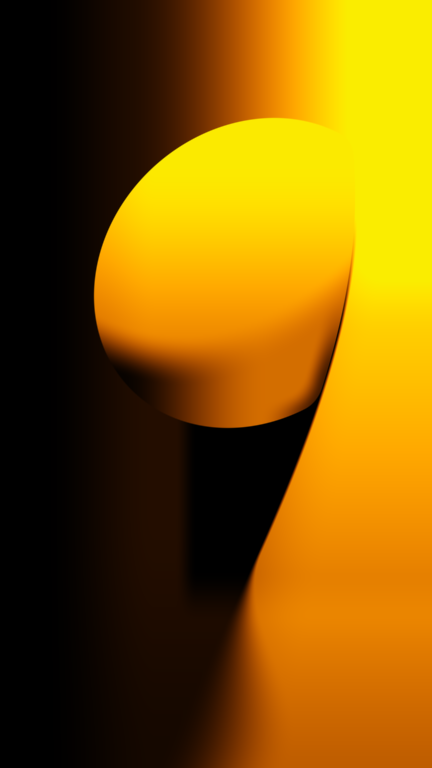
Give the GLSL for this background, as a WebGL 1 fragment shader.

```glsl
precision highp float;
uniform vec2 u_resolution;

// Warm ramp: black, brown, orange, yellow
vec3 amber(float t) {
  t = clamp(t, 0.0, 1.04);
  return vec3(min(1.0, t * (1.5 + 0.4 * t - 0.9 * t * t)), t * (0.55 + 0.33 * t), 0.0);
}

float smoothMax(float a, float b, float k) {
  float h = max(k - abs(a - b), 0.0) / k;
  return max(a, b) + 0.25 * h * h * k;
}

// Hyperbolic edge shared by the cut of the ball and its shadow
float cutEdge(float y) {
  float d = (y - 1.326) / 0.694;
  return 0.822 - 0.405 * (sqrt(1.0 + d * d) - 1.0);
}

// Tilted ellipse trimmed by the curved edge
float ballDistance(vec2 p) {
  vec2 d = p - vec2(0.581, 1.146);
  float q = 7.74 * d.x * d.x - 2.32 * d.x * d.y + 7.94 * d.y * d.y;
  return smoothMax((sqrt(q) - 1.0) * 0.36, p.x - cutEdge(p.y), 0.025);
}

float wallLight(vec2 p) {
  // Broad light from the right, dimming downward
  float shift = 0.25 * (1.0 - min(p.y / 1.2, 1.0));
  float light = smoothstep(0.3, 0.9, p.x + shift);
  light *= mix(0.4, 1.02, smoothstep(-0.3, 1.4, p.y));

  // Shadow edge, sharp near the ball and diffuse at the bottom
  float blur = 0.01 + 0.3 * (1.0 - smoothstep(0.0, 0.5, p.y));
  float open = smoothstep(0.0, blur, p.x - cutEdge(p.y));
  light *= mix(open, 1.0, smoothstep(1.0, 1.3, p.y));

  // Faint ambient glow, blocked in the core of the shadow
  float ambient = 0.09 * smoothstep(0.1, 0.36, p.x) * mix(0.6, 1.0, smoothstep(0.0, 0.6, p.y));
  float core = smoothstep(0.405, 0.455, p.x) * smoothstep(0.33, 0.46, p.y);
  core *= 1.0 - smoothstep(1.0, 1.2, p.y);
  return light + ambient * (1.0 - core);
}

float ballLight(vec2 p, float dist) {
  // Direct light from above, softer on the left flank
  float direct = mix(0.62, 1.03, smoothstep(0.85, 1.4, p.y));
  direct -= 0.1 * (1.0 - smoothstep(0.2, 0.36, p.x));

  // Reflected light underneath
  float bounce = mix(0.02, 0.58, smoothstep(0.28, 0.62, p.x));
  float lowRight = smoothstep(0.6, 0.74, p.x) * (1.0 - smoothstep(0.9, 1.1, p.y));
  bounce *= 1.0 - 0.7 * lowRight * smoothstep(-0.05, 0.0, dist);

  // Curved terminator between both
  float bend = p.x - 0.42;
  float height = p.y - 0.905 - 1.25 * bend * bend;
  return mix(bounce, direct, smoothstep(-0.02, 0.1, height));
}

void main() {
  vec2 p = gl_FragCoord.xy / u_resolution.x;
  float pixel = 1.0 / u_resolution.x;
  float dist = ballDistance(p);
  float cover = 1.0 - smoothstep(-pixel, pixel, dist);
  vec3 color = mix(amber(wallLight(p)), amber(ballLight(p, dist)), cover);
  gl_FragColor = vec4(color, 1.0);
}
```
